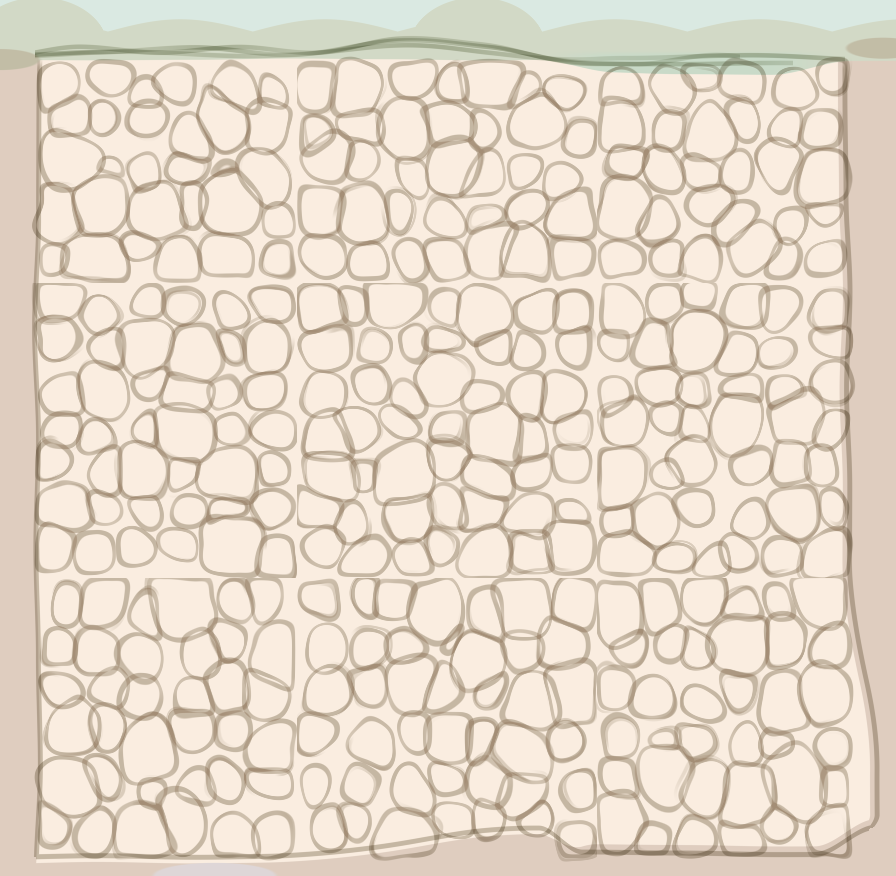
Write a WebGL 2 fragment shader that draws this texture.

```glsl
#version 300 es
precision highp float;
// Sketched cobblestones in a three by three set of panels, framed by earth,
// with a strip of bushes and sky on top. Each stone is a disc smoothly cut by
// its neighbours' power lines; translucent outlines darken where they overlap.
uniform vec2 u_resolution;
out vec4 fragColor;

vec2 hash2(vec2 p) {
  vec3 q = fract(vec3(p.xyx) * vec3(0.1031, 0.1030, 0.0973));
  q += dot(q, q.yzx + 33.33);
  return fract((q.xx + q.yz) * q.zy);
}

float noise(vec2 p) {
  vec2 i = floor(p), f = fract(p);
  f = f * f * (3.0 - 2.0 * f);
  float a = mix(hash2(i).x, hash2(i + vec2(1, 0)).x, f.x);
  float b = mix(hash2(i + vec2(0, 1)).x, hash2(i + vec2(1, 1)).x, f.x);
  return mix(a, b, f.y);
}

float stroke(float d, float halfWidth, float aa) {
  return 1.0 - smoothstep(halfWidth - aa, halfWidth + aa, abs(d));
}

float ellipse(vec2 p, vec2 c, vec2 r, float aa) {
  return 1.0 - smoothstep(-aa, aa, (length((p - c) / r) - 1.0) * r.y);
}

// Stone seed: position in its cell, and radius in z
vec3 seed(vec2 cell, vec2 panel) {
  vec2 id = cell + panel * 37.0 + 11.0;
  float h = hash2(id + 90.0).x;
  return vec3(cell + 0.22 + 0.56 * hash2(id), 0.42 + 0.42 * h * h);
}

// Signed field of one rounded stone, negative inside
float stone(vec2 p, vec2 cell, vec2 count, vec2 panel) {
  vec3 s = seed(cell, panel);
  vec2 h = hash2(cell + panel * 19.0 + 5.0);
  vec2 r = p - s.xy, axis = vec2(cos(h.x * 3.14), sin(h.x * 3.14));
  r += 0.3 * h.y * axis * dot(r, axis);
  vec2 wall = max(-p, p - count);
  float k = 0.085;
  float sum = exp(wall.x / k) + exp(wall.y / k) + exp((length(r) - s.z - 0.04) / k);
  for (int j = 0; j < 25; j++) {
    vec2 other = cell + vec2(j % 5 - 2, j / 5 - 2);
    if (j == 12 || any(lessThan(other, vec2(0))) || any(greaterThanEqual(other, count))) continue;
    vec3 t = seed(other, panel);
    vec2 d = t.xy - s.xy;
    float len = max(length(d), 0.05);
    float f = dot(p - s.xy, d) / len - (len * len + s.z * s.z - t.z * t.z) / (2.0 * len);
    sum += exp(clamp(f / k, -40.0, 40.0));
  }
  return k * log(sum);
}

// Summed coverage of all stone outlines near p
float outlines(vec2 p, float aa) {
  vec2 panel = step(vec2(0.339, 0.340), p) + step(vec2(0.682, 0.677), p);
  vec2 lo = vec2(panel.x < 0.5 ? 0.045 : panel.x < 1.5 ? 0.342 : 0.686,
                 panel.y < 0.5 ? 0.026 : panel.y < 1.5 ? 0.344 : 0.684);
  vec2 hi = vec2(panel.x < 0.5 ? 0.334 : panel.x < 1.5 ? 0.676 : 0.968,
                 panel.y < 0.5 ? 0.338 : panel.y < 1.5 ? 0.674 : 0.928);
  vec2 count = round((hi - lo) / 0.0495);
  vec2 q = (p - lo) / (hi - lo) * count;
  float total = 0.0, soft = aa / 0.0495;
  for (int i = 0; i < 9; i++) {
    vec2 cell = floor(q) + vec2(i % 3 - 1, i / 3 - 1);
    if (any(lessThan(cell, vec2(0))) || any(greaterThanEqual(cell, count))) continue;
    vec2 id = cell * 7.3 + panel * 31.0 + 50.0;
    vec2 bend = vec2(noise(q * 1.5 + id), noise(q * 1.5 + id.yx + 9.0)) - 0.5;
    float f = stone(q + 0.22 * bend, cell, count, panel) - 0.045;
    float grain = noise(q * 2.2 + id + 20.0);
    total += stroke(f, 0.034 + 0.03 * grain, soft) * min(0.7 + 0.5 * grain, 1.0);
    // A fainter second pass on some stones
    float again = stroke(f + 0.12 - 0.24 * noise(q * 1.3 + id + 70.0), 0.035, soft);
    total += again * 0.6 * smoothstep(0.55, 0.8, noise(q * 0.9 + id + 40.0));
  }
  return total;
}

void main() {
  vec2 p = gl_FragCoord.xy / u_resolution.y;
  float aa = 0.7 / u_resolution.y;
  vec3 cream = vec3(0.98, 0.93, 0.88), earth = vec3(0.873, 0.805, 0.75);
  vec3 ink = vec3(0.79, 0.77, 0.725), bush = vec3(0.825, 0.85, 0.775);
  float wobble = noise(p * 9.0) - 0.5;

  // Frame edges
  float left = 0.043 + 0.010 * (noise(vec2(p.y * 8.0, 3.0)) - 0.5);
  float right = 0.968 + 0.036 * smoothstep(0.36, 0.12, p.y) - 0.028 * smoothstep(0.07, 0.025, p.y);
  right += 0.007 * (noise(vec2(p.y * 9.0, 8.0)) - 0.5);
  float bottom = 0.023 + 0.031 * smoothstep(0.3, 0.61, p.x) - 0.028 * smoothstep(0.615, 0.665, p.x);
  bottom += 0.03 * smoothstep(0.93, 1.0, p.x) + 0.004 * wobble;
  float ground = bottom - 0.007 + 0.016 * smoothstep(0.62, 0.68, p.x);
  float inside = min(min(p.x - left, right - 0.008 - p.x), p.y - ground);
  vec3 col = mix(earth, cream, smoothstep(-aa, aa, inside));
  col = mix(col, vec3(0.87, 0.84, 0.845), ellipse(p, vec2(0.245, 0.0), vec2(0.07, 0.015), aa));

  // Sky and bushes
  float dip = smoothstep(0.61, 0.7, p.x) * (1.0 - smoothstep(0.88, 0.97, p.x));
  float hem = 0.932 - 0.015 * dip + 0.005 * wobble;
  float crown = 0.964 + 0.014 * abs(sin(p.x * 19.0 + 0.8));
  for (int i = 0; i < 2; i++) {
    float u = (p.x - 0.045 - 0.5 * float(i)) / 0.078;
    crown = max(crown, 0.945 + 0.058 * sqrt(max(0.0, 1.0 - u * u)));
  }
  vec3 leaves = mix(bush, vec3(0.79, 0.855, 0.785), dip * smoothstep(0.945, 0.935, p.y));
  vec3 strip = mix(leaves, vec3(0.855, 0.915, 0.885), smoothstep(crown - aa, crown + aa, p.y));
  col = mix(col, strip, smoothstep(hem - aa, hem + aa, p.y));
  float corner = max(ellipse(p, vec2(0.0, 0.932), vec2(0.045, 0.012), aa),
                     ellipse(p, vec2(1.008, 0.945), vec2(0.042, 0.012), aa));
  col = mix(col, vec3(0.76, 0.74, 0.65), corner);

  // Cobbles: full ink once, then a weaker tint for overlaps
  float lines = outlines(p, aa);
  col *= mix(vec3(1), ink, min(lines, 1.0));
  col *= mix(vec3(1), vec3(0.87, 0.83, 0.79), clamp(lines - 1.0, 0.0, 1.3));

  // Frame strokes
  float edge = max(stroke(p.x - left, 0.0028, aa), stroke(p.x - right, 0.0028, aa));
  edge *= smoothstep(0.935, 0.92, p.y) * step(bottom, p.y);
  edge = max(edge, stroke(p.y - bottom, 0.0028, aa) * step(left, p.x) * step(p.x, right));
  col *= mix(vec3(1), ink, edge);

  // Loose strokes along the top edge
  for (int i = 0; i < 3; i++) {
    float n = float(i);
    float y = 0.941 + 0.010 * exp(-pow((p.x - 0.48) / 0.09, 2.0)) - 0.009 * smoothstep(0.56, 0.68, p.x);
    y += 0.012 * (noise(vec2(p.x * (7.0 + 2.0 * n), n * 5.0)) - 0.5);
    float span = step(0.04, p.x) * step(p.x, 0.965 - 0.06 * n);
    float line = stroke(p.y - y, 0.0026, aa) * span * (0.4 + 0.5 * noise(vec2(p.x * 12.0, n)));
    col *= mix(vec3(1), vec3(0.74, 0.76, 0.69), line);
  }
  fragColor = vec4(col, 1.0);
}
```
